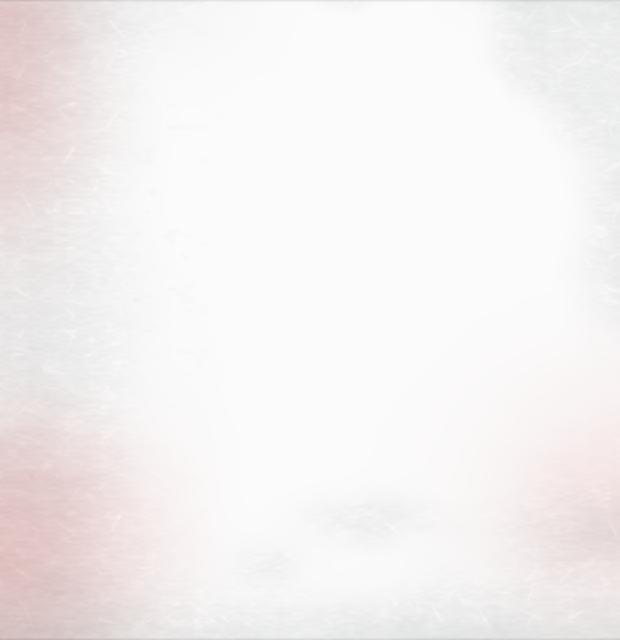
This background is drawn by a WebGL 2 fragment shader. Its source:

```glsl
#version 300 es
precision highp float;
uniform vec2 u_resolution;
out vec4 fragColor;

float hash(vec2 p) {
  return fract(sin(dot(p, vec2(127.1, 311.7))) * 43758.5453);
}

float noise(vec2 p) {
  vec2 i = floor(p), f = fract(p);
  f = f * f * (3.0 - 2.0 * f);
  return mix(mix(hash(i), hash(i + vec2(1, 0)), f.x),
             mix(hash(i + vec2(0, 1)), hash(i + vec2(1, 1)), f.x), f.y);
}

float fbm(vec2 p) {
  float sum = 0.0, amp = 0.5;
  for (int i = 0; i < 5; i++) {
    sum += amp * noise(p);
    p = p * 2.03 + 17.0;
    amp *= 0.5;
  }
  return sum;
}

// Soft elliptical stain
float stain(vec2 p, vec2 center, vec2 radius) {
  vec2 q = (p - center) / radius;
  return exp(-dot(q, q));
}

// Stain with a flat middle and a steeper rim
float patchStain(vec2 p, vec2 center, vec2 radius) {
  vec2 q = (p - center) / radius;
  float d = dot(q, q);
  return exp(-d * d);
}

// One short, randomly turned hairline in each cell
float scratches(vec2 p) {
  vec2 cell = floor(p), q = fract(p) - 0.5;
  float angle = (hash(cell) - 0.5) * 2.4;
  q -= 0.3 * (vec2(hash(cell + 3.1), hash(cell + 7.7)) - 0.5);
  q = mat2(cos(angle), -sin(angle), sin(angle), cos(angle)) * q;
  q.y += 0.8 * q.x * q.x * (hash(cell + 5.3) - 0.5);
  float line = 1.0 - smoothstep(0.01, 0.06, abs(q.y));
  return line * (1.0 - smoothstep(0.12, 0.34, abs(q.x))) * hash(cell + 9.2);
}

void main() {
  vec2 uv = gl_FragCoord.xy / u_resolution;
  vec2 grain = gl_FragCoord.xy / u_resolution.y;
  vec2 p = uv + 0.05 * (vec2(fbm(grain * 9.0), fbm(grain * 9.0 + 40.0)) - 0.48);

  // Cool grey wash along the borders
  float grey = 0.05 * (1.0 - smoothstep(0.04, 0.3, p.x));
  grey += 0.03 * stain(p, vec2(0.17, 1.0), vec2(0.2, 0.12));
  grey += 0.018 * stain(p, vec2(0.08, 0.46), vec2(0.18, 0.12));
  grey += 0.018 * stain(p, vec2(0.0, 0.09), vec2(0.25, 0.05));
  grey += 0.012 * stain(p, vec2(0.02, 0.22), vec2(0.18, 0.04));
  grey += 0.095 * stain(p, vec2(0.5, -0.03), vec2(1.4, 0.08));
  float rightEdge = 0.77 + 0.15 * (1.0 - smoothstep(0.75, 0.92, p.y));
  grey += 0.055 * smoothstep(-0.02, 0.1, p.x - rightEdge) * smoothstep(0.38, 0.6, p.y);
  grey += 0.018 * stain(p, vec2(1.0, 1.0), vec2(0.25, 0.05));
  grey += 0.05 * stain(p, vec2(0.98, 0.17), vec2(0.14, 0.05));
  grey += 0.025 * stain(p, vec2(0.97, 0.05), vec2(0.25, 0.1));
  grey += 0.042 * stain(p, vec2(0.6, 0.185), vec2(0.1, 0.035));
  grey += 0.038 * stain(p, vec2(0.43, 0.125), vec2(0.06, 0.035));
  grey += 0.025 * stain(p, vec2(0.5, 1.01), vec2(0.6, 0.014));

  // Rose wash in three corners
  float rose = 0.1 * stain(p, vec2(-0.02, 0.92), vec2(0.11, 0.2));
  rose += 0.045 * patchStain(p, vec2(0.0, 0.86), vec2(0.18, 0.26));
  rose += 0.012 * (1.0 - smoothstep(0.0, 0.22, p.x));
  rose += 0.095 * patchStain(p, vec2(0.0, 0.15), vec2(0.24, 0.22));
  rose += 0.055 * stain(p, vec2(-0.02, 0.14), vec2(0.17, 0.16));
  rose += 0.026 * stain(p, vec2(0.27, 0.17), vec2(0.08, 0.16));
  rose += 0.06 * stain(p, vec2(1.04, 0.25), vec2(0.25, 0.18));
  rose += 0.025 * patchStain(p, vec2(1.0, 0.16), vec2(0.22, 0.16));

  // Brushed mottling, flecks and hairlines appear only where there is wash
  float worn = smoothstep(0.002, 0.04, grey + 0.3 * rose);
  float mottle = fbm(grain * vec2(10.0, 40.0)) - 0.48;
  float fiber = noise(grain * vec2(80.0, 240.0)) - 0.5;
  float fleck = smoothstep(0.55, 0.75, fbm(grain * vec2(55.0, 85.0)));
  float hairs = 0.0;
  for (int i = 0; i < 3; i++) {
    float k = float(i);
    hairs += scratches(grain * (14.0 + 11.0 * k) + 5.7 * k);
  }
  grey *= 1.0 + 0.5 * mottle;
  rose *= 1.0 + 0.2 * mottle;

  // Sparse dark specks along the ragged inner rim of the left wash
  float rim = stain(uv, vec2(0.25, 0.6), vec2(0.08, 0.5));
  float speck = smoothstep(0.58, 0.72, fbm(grain * vec2(38.0, 60.0) + 9.0));

  vec3 color = vec3(0.985) - grey * vec3(1.0, 0.94, 0.96) - rose * vec3(0.3, 1.0, 1.02);
  color += worn * (0.022 * fiber + 0.022 * hairs + 0.014 * fleck - 0.003);
  color -= 0.016 * rim * speck;

  // Thin rules at the top and bottom
  float rule = 1.0 - smoothstep(0.001, 0.004, min(uv.y, 1.0 - uv.y));
  color -= 0.07 * rule;
  fragColor = vec4(clamp(color, 0.0, 0.99), 1.0);
}
```
